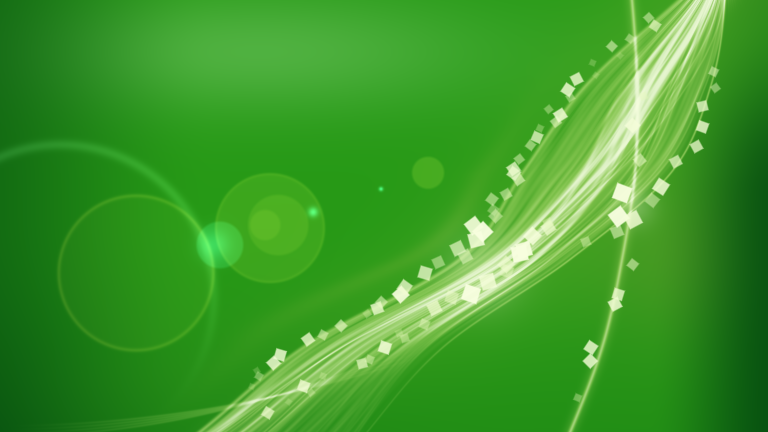
A Shadertoy shader for this background:

```glsl
// Glowing silk ribbon over a green gradient, with lens flares and confetti.
// Four spline guides x(y) (left edge, core, right edge, stem) place its parts.
#define STRANDS 28
#define SQUARES 22
#define STRAND_WIDTH 0.0028
#define SQUARE_SIZE 0.0095
#define GREEN vec3(0.15, 0.6, 0.085)
#define DEEP vec3(0.015, 0.29, 0.06)
#define OLIVE vec3(0.43, 0.69, 0.2)
#define CREAM vec3(0.98, 1.0, 0.89)
#define FOCUS_LOW vec2(1.12, 0.37)
#define FOCUS_HIGH vec2(1.47, 0.52)

// Guide knots at y = -0.2, 0, ... 1.2
const vec4 KNOTS[8] = vec4[8](
  vec4(0.2, 0.2, 0.7, 1.23), vec4(0.463, 0.53, 0.85, 1.32),
  vec4(0.709, 0.89, 1.03, 1.395), vec4(1.065, 1.185, 1.32, 1.44),
  vec4(1.21, 1.355, 1.553, 1.47), vec4(1.355, 1.495, 1.645, 1.475),
  vec4(1.574, 1.64, 1.678, 1.463), vec4(1.8, 1.78, 1.67, 1.44));

float hash(vec2 p) {
  vec3 q = fract(p.xyx * 0.1031);
  q += dot(q, q.yzx + 33.33);
  return fract((q.x + q.y) * q.z);
}

float corner(vec2 cell, vec2 f, vec2 o) {
  float a = 6.2832 * hash(cell + o + 50.0);
  return dot(vec2(cos(a), sin(a)), f - o);
}

float gradientNoise(vec2 p) {
  vec2 c = floor(p), f = p - c, s = f * f * (3.0 - 2.0 * f), e = vec2(0, 1);
  return mix(mix(corner(c, f, e.xx), corner(c, f, e.yx), s.x),
             mix(corner(c, f, e.xy), corner(c, f, e.yy), s.x), s.y);
}

// Catmull-Rom spline
vec4 guides(float y) {
  int i = clamp(int(floor(y * 5.0)), 0, 4);
  float t = y * 5.0 - float(i);
  vec4 a = KNOTS[i], b = KNOTS[i + 1], c = KNOTS[i + 2], d = KNOTS[i + 3];
  return b + 0.5 * t * (c - a + t * (2.0 * a - 5.0 * b + 4.0 * c - d
    + t * (3.0 * (b - c) + d - a)));
}

float bell(float d, float w) { return exp(-d * d / (w * w)); }
float spot(vec2 d, float w) { return bell(length(d), w); }
float disc(vec2 d, float r) { return 1.0 - smoothstep(-0.004, 0.004, length(d) - r); }
float ring(vec2 d, float r, float w) { return bell(length(d) - r, w); }

vec3 background(vec2 p) {
  float band = bell(p.y - 0.88, 0.14) * bell(p.x - 0.6, 0.55);
  float left = 1.0 - smoothstep(-0.15, 0.5, p.x);
  float low = (1.0 - smoothstep(-0.3, 0.5, p.y)) * (1.0 - 0.5 * smoothstep(0.3, 1.2, p.x));
  float right = smoothstep(1.5, 1.8, p.x) * (1.0 - 0.65 * smoothstep(0.55, 0.95, p.y));
  vec3 col = mix(GREEN, vec3(0.34, 0.71, 0.28), 0.85 * band);
  col = mix(col, DEEP, min(0.65 * left + 0.4 * low, 0.9));
  col = mix(col, OLIVE * 0.85, 0.5 * spot(p - vec2(1.58, 0.42), 0.22));
  return mix(col, DEEP, 0.88 * right);
}

vec3 flares(vec2 p) {
  vec2 halo = p - vec2(0.315, 0.368), eye = p - vec2(0.625, 0.472);
  float arc = 0.4 * ring(p - vec2(0.14, 0.31), 0.355, 0.012) * smoothstep(0.0, 0.55, p.y);
  float warm = arc + 0.25 * disc(halo, 0.181) + 0.75 * ring(halo, 0.179, 0.005);
  warm += 0.65 * disc(eye, 0.127) + 0.3 * ring(eye, 0.125, 0.004);
  warm += 0.5 * disc(eye - vec2(0.019, 0.007), 0.07) + 0.4 * disc(eye + vec2(0.011, -0.007), 0.035);
  warm += 0.9 * disc(p - vec2(0.991, 0.6), 0.037);
  float cool = arc + 0.6 * disc(p - vec2(0.509, 0.433), 0.054) + spot(p - vec2(0.495, 0.433), 0.035);
  cool += 2.2 * spot(p - vec2(0.725, 0.509), 0.011) + 2.5 * spot(p - vec2(0.882, 0.5625), 0.005);
  return warm * vec3(0.13, 0.08, 0.04) + cool * vec3(0.06, 0.16, 0.17);
}

vec3 ribbon(vec3 col, vec2 p) {
  vec4 g = guides(p.y), slope = (guides(p.y + 0.004) - g) / 0.004;
  vec4 d = (p.x - g) / sqrt(1.0 + slope * slope);
  float span = g.z - g.x, u = (p.x - g.x) / span;
  // Halo and faint ray
  float ray = bell(d.x + 0.075, 0.025) * bell(p.y - 0.45, 0.25);
  col = mix(col, OLIVE, 0.36 * bell(d.y, 0.21) * smoothstep(-0.1, 0.5, p.y) + 0.25 * ray);
  // Silk film and core
  float fibre = gradientNoise(vec2(u * 13.0 + p.y * 3.0, p.y * 2.0))
    + 0.6 * gradientNoise(vec2(u * 34.0 - p.y * 5.0, p.y * 3.0));
  float inside = smoothstep(-0.02, 0.06, u) * (1.0 - smoothstep(0.9, 1.02, u));
  float thin = mix(1.0 - 0.8 * smoothstep(0.2, 0.9, u), 1.0, smoothstep(0.1, 0.4, p.y));
  float light = 0.5 * inside * thin * max(0.1, 0.75 + 1.3 * fibre);
  light += bell(d.y, 0.034) * (0.62 + 0.67 * fibre) * smoothstep(-0.1, 0.35, p.y);
  // Crossing strands; the first two are the edges
  for (int i = 0; i < STRANDS; i++) {
    float id = float(i), a = hash(vec2(id, 1)), b = hash(vec2(id, 2));
    if (i < 2) a = b = id;
    float v = mix(a, b, p.y), s = mix(slope.x, slope.z, v) + (b - a) * span;
    float w = STRAND_WIDTH * (0.8 + 2.0 * pow(hash(vec2(id, 3)), 3.0));
    light += (i < 2 ? 0.75 : 0.33) * thin * bell((u - v) * span / sqrt(1.0 + s * s), w);
  }
  // Stem and low tails
  light += 0.95 * bell(d.w, 0.0045) + 0.22 * bell(d.w, 0.014);
  float fade = smoothstep(0.0, 0.5, p.x) * (1.0 - smoothstep(0.7, 1.0, p.x));
  for (float k = 0.0; k < 4.0; k++)
    light += 0.22 * fade * bell(p.y + 0.01 - 0.008 * k - (0.23 - 0.02 * k) * p.x * p.x, 0.003);
  vec3 tint = mix(vec3(0.74, 0.89, 0.46), CREAM, smoothstep(0.5, 2.0, light));
  return mix(col, tint, 1.0 - exp(-light));
}

// Turned squares along each guide
vec3 confetti(vec3 col, vec2 p) {
  vec4 start = vec4(0.1, 0.04, 0.4, 0.04), end = vec4(0.96, 0.5, 0.85, 0.78);
  float pixel = 1.0 / iResolution.y;
  for (int k = 0; k < 4; k++) {
    int count = k == 0 ? SQUARES * 2 : k == 1 ? SQUARES : SQUARES / 2;
    for (int i = 0; i < count; i++) {
      vec2 id = vec2(i, k * 17 + 5);
      float b = hash(id + 37.0), turn = 0.2 + 1.1 * hash(id + 63.0);
      float y = mix(start[k], end[k], (float(i) + hash(id)) / float(count));
      vec2 c = vec2(guides(y)[k] + 0.055 * hash(id + 91.0) - (k == 0 ? 0.043 : 0.027), y);
      float focus = spot(c - FOCUS_LOW, 0.18) + spot(c - FOCUS_HIGH, 0.1);
      vec2 q = abs(mat2(cos(turn), -sin(turn), sin(turn), cos(turn)) * (p - c));
      float edge = max(q.x, q.y) - SQUARE_SIZE * (0.65 + 0.7 * b + 0.8 * focus);
      float alpha = min(0.2 + 0.65 * b + 0.3 * focus, 0.95);
      vec3 tint = mix(vec3(0.84, 0.95, 0.62), CREAM, alpha);
      col = mix(col, tint, alpha * (1.0 - smoothstep(-pixel, pixel, edge)));
    }
  }
  return mix(col, CREAM, 0.25 * (spot(p - FOCUS_LOW, 0.09) + spot(p - FOCUS_HIGH, 0.045)));
}

void mainImage(out vec4 fragColor, in vec2 fragCoord) {
  vec2 p = fragCoord / iResolution.y;
  fragColor = vec4(confetti(ribbon(background(p) + flares(p), p), p), 1);
}
```
